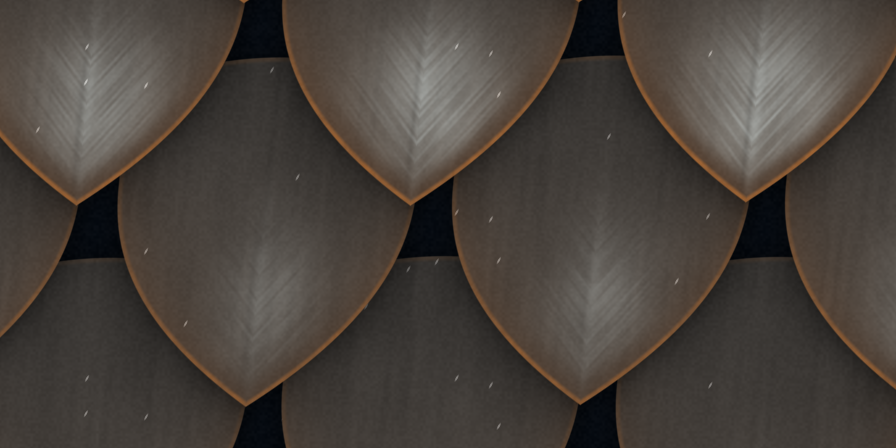
Give the GLSL for this pattern, as a Shadertoy shader.

```glsl
// Layout, in units of canvas height
const float PITCH = 0.745;
const float ROW_STEP = 0.448;
const vec2 FIRST_TIP = vec2(0.919, 0.544);
const int TOP_ROW = -1;
const int BOTTOM_ROW = 3;

// Scale outline
const float HALF_WIDTH = 0.333;
const float TAPER_HEIGHT = 0.495;
const float TAPER_POWER = 2.2;
const float SCALE_HEIGHT = 0.78;
const float LEAN = 0.1;
const float RIM_WIDTH = 0.014;
const float JITTER = 0.012;

// Colours
const vec3 GAP = vec3(0.035, 0.06, 0.095);
const vec3 HORN_DARK = vec3(0.225, 0.215, 0.205);
const vec3 HORN_LIT = vec3(0.32, 0.285, 0.255);
const vec3 FLANK = vec3(0.36, 0.255, 0.18);
const vec3 RIM = vec3(0.62, 0.39, 0.20);
const vec3 SILVER = vec3(0.70, 0.72, 0.71);

float hash(vec2 p) {
    vec3 q = fract(p.xyx * vec3(0.1031, 0.1030, 0.0973));
    q += dot(q, q.yzx + 33.33);
    return fract((q.x + q.y) * q.z);
}

float noise(vec2 p) {
    vec2 i = floor(p), f = fract(p);
    f = f * f * (3.0 - 2.0 * f);
    return mix(mix(hash(i), hash(i + vec2(1, 0)), f.x),
               mix(hash(i + vec2(0, 1)), hash(i + vec2(1, 1)), f.x), f.y);
}

float bell(float x, float width) {
    return exp(-x * x / (width * width));
}

// Depth inside the outline; q.y is the height above the tip
float scaleDepth(vec2 q) {
    float taper = max(1.0 - q.y / TAPER_HEIGHT, 0.0);
    float halfWidth = HALF_WIDTH * (1.0 - pow(taper, TAPER_POWER));
    float slope = HALF_WIDTH / TAPER_HEIGHT * TAPER_POWER * pow(taper, TAPER_POWER - 1.0);
    float side = (halfWidth - abs(q.x)) / sqrt(1.0 + slope * slope);
    float top = SCALE_HEIGHT - q.y - 0.6 * q.x * q.x;
    return min(side, top);
}

// Sparse short pale scratches
float scratches(vec2 p) {
    vec2 g = p * vec2(15.0, 12.0);
    vec2 cell = floor(g);
    vec2 center = 0.25 + 0.5 * vec2(hash(cell + 7.0), hash(cell + 19.0));
    vec2 d = (fract(g) - center) / vec2(15.0, 12.0);
    d.x -= 0.5 * d.y;
    float size = length(d / vec2(0.004, 0.010));
    return step(0.92, hash(cell + 41.0)) * smoothstep(1.0, 0.2, size);
}

vec3 scaleColor(vec2 q, float depth, vec2 tip, float seed) {
    float light = smoothstep(-0.35, 0.6, tip.y) * (0.72 + 0.19 * tip.x);
    light *= 0.9 + 0.2 * seed;

    // Horn body with lengthwise streaks
    float body = bell(q.y - 0.22, 0.32) * (0.45 + 0.55 * light);
    vec3 col = mix(HORN_DARK, HORN_LIT, body);
    float streak = noise(vec2(q.x * 65.0 + seed * 40.0, q.y * 4.0));
    float mottling = noise(q * 11.0 + seed * 50.0);
    col *= 0.91 + 0.10 * streak + 0.08 * mottling;
    float flank = exp(-depth / 0.06) * smoothstep(0.75, 0.25, q.y);
    col = mix(col, FLANK, 0.75 * flank * (0.55 + 0.45 * light));

    // Fibrous sheen on both sides of the keel
    float side = abs(q.x);
    float fibre = noise(vec2((q.y - 1.2 * side) * 100.0, side * 14.0 + seed * 30.0));
    float sheen = bell(q.x - 0.025, 0.07 + 0.09 * light) * bell(q.y - 0.22, 0.17);
    sheen *= smoothstep(0.01, 0.07, depth) * light;
    sheen *= 0.60 + 0.40 * fibre + 0.25 * (mottling - 0.5);
    float keel = bell(q.x - 0.004, 0.012) * bell(q.y - 0.24, 0.22);
    col = mix(col, SILVER, clamp(0.88 * sheen + 0.10 * keel * (0.3 + light), 0.0, 1.0));
    col *= 1.0 - 0.12 * bell(q.x + 0.012, 0.007) * light * bell(q.y - 0.2, 0.2);

    // Worn amber rim
    float rim = smoothstep(RIM_WIDTH, RIM_WIDTH * 0.3, depth);
    rim *= mix(0.3, 0.95, smoothstep(0.55, 0.05, q.y)) * (0.5 + 0.5 * light);
    rim *= 0.75 + 0.35 * noise(q * 45.0 + seed * 20.0);
    return mix(col, RIM, rim);
}

void mainImage(out vec4 fragColor, in vec2 fragCoord) {
    vec2 p = fragCoord / iResolution.y;
    float pixel = 1.0 / iResolution.y;
    vec3 col = GAP;

    // Lower rows first; each higher row overlaps and shades them
    for (int row = BOTTOM_ROW; row >= TOP_ROW; row--) {
        float r = float(row);
        vec2 tip = FIRST_TIP + vec2(0.5 * PITCH * mod(r, 2.0), -ROW_STEP * r);
        float column = round((p.x - LEAN * (p.y - tip.y) - tip.x) / PITCH);
        vec2 id = vec2(column, r) + 20.0;
        tip.x += column * PITCH;
        tip += JITTER * (vec2(hash(id), hash(id + 5.0)) - 0.5);

        vec2 q = p - tip;
        q.x -= LEAN * q.y;
        float depth = scaleDepth(q);
        float shadow = exp(min(depth, 0.0) / 0.045);
        col *= 1.0 - 0.42 * shadow;
        vec3 surface = scaleColor(q, max(depth, 0.0), tip, hash(id + 11.0));
        surface += 0.28 * scratches(p + id * 0.37);
        col = mix(col, surface, smoothstep(-pixel, pixel, depth));
    }

    col += 0.025 * (noise(p * 170.0) - 0.5);
    fragColor = vec4(clamp(col, 0.0, 1.0), 1.0);
}
```
